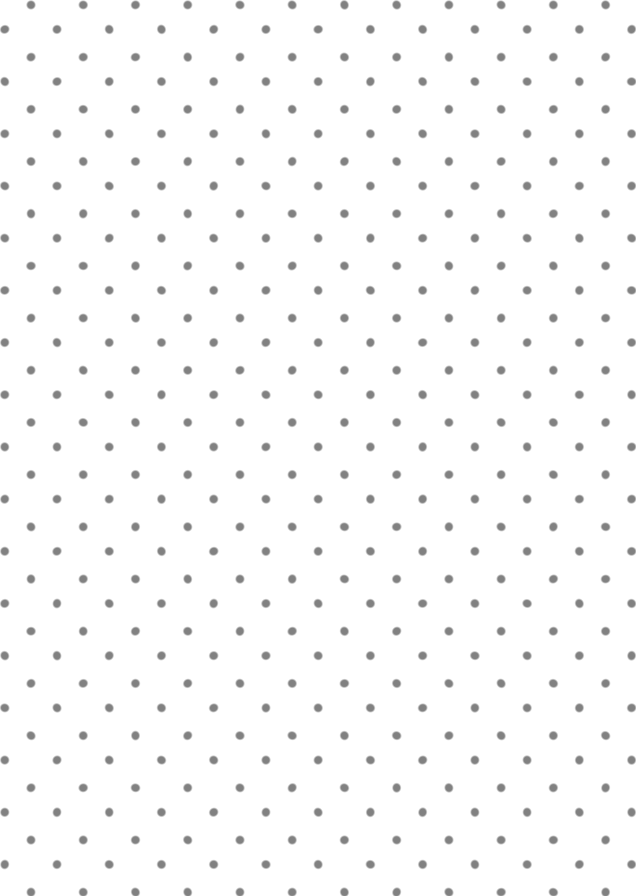
Reproduce this pattern procedurally as a Shadertoy shader.

```glsl
float hash(vec2 cell) {
    return fract(sin(dot(cell, vec2(127.1, 311.7))) * 4375.85);
}

// Coverage of one square lattice of slightly uneven round dots
float dotLattice(vec2 p, vec2 firstDot, float seed) {
    vec2 pitch = vec2(0.0583, 0.05825);
    vec2 cell = round((p - firstDot) / pitch);
    vec2 offset = p - firstDot - cell * pitch;

    // Small stretch in a different direction for each dot
    float turn = 6.2832 * hash(cell + seed);
    vec2 axis = vec2(cos(turn), sin(turn));
    float along = dot(offset, axis);
    float across = dot(offset, vec2(-axis.y, axis.x));
    float stretch = 1.0 + 0.06 * hash(cell + seed + 17.0);
    float edge = length(vec2(along / stretch, across * stretch)) - 0.0046;

    float softness = max(0.0014, 0.6 / iResolution.y);
    return 1.0 - smoothstep(-softness, softness, edge);
}

void mainImage(out vec4 fragColor, in vec2 fragCoord) {
    // Height is one unit, measured down from the top left
    vec2 p = vec2(fragCoord.x, iResolution.y - fragCoord.y) / iResolution.y;

    // Two interleaved lattices, the second a little above the half step
    float coverage = max(dotLattice(p, vec2(0.0346, 0.0055), 0.0),
                         dotLattice(p, vec2(0.0053, 0.0328), 41.0));

    fragColor = vec4(mix(vec3(1.0), vec3(0.505), coverage), 1.0);
}
```
